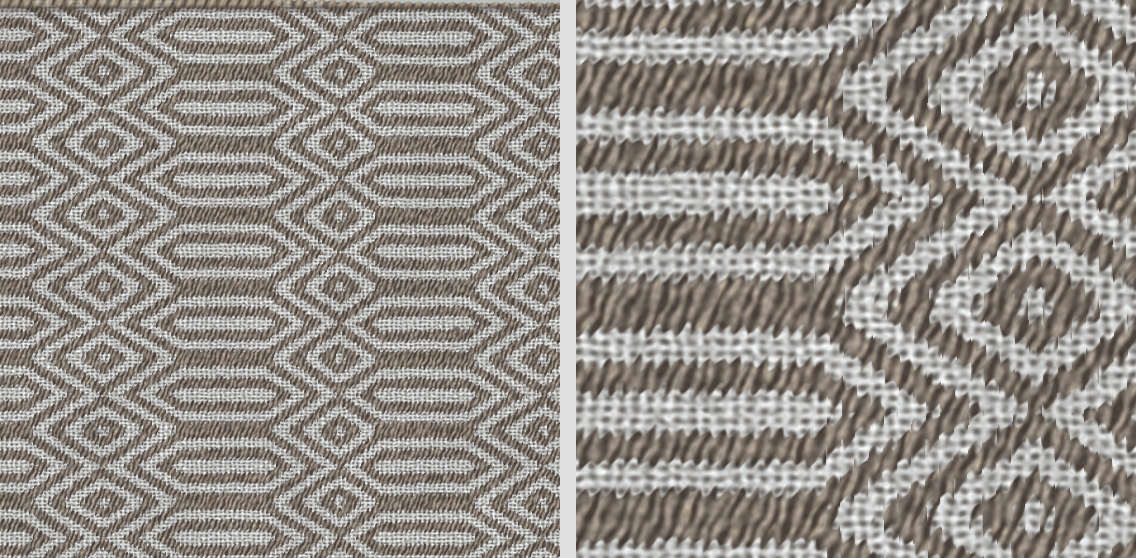
Left, the full canvas; right, a detail of the centre.
This texture is drawn by a WebGL 2 fragment shader. Its source:

```glsl
#version 300 es
precision highp float;

uniform vec2 u_resolution;
out vec4 outColor;

const float TAU = 6.2831853;
const float THREADS = 118.0;  // warp threads across the canvas
const float ROW = 15.15;      // height of one diamond
const float STRIPE = 6.45;    // spacing of the brown bands
const float REACH = 15.36;    // slope length from spine to bar
const float SLOPE = 1.5;

const vec3 WHITE_LIT = vec3(0.87, 0.88, 0.88);
const vec3 WHITE_GAP = vec3(0.43, 0.41, 0.39);
const vec3 JUTE_LIT = vec3(0.65, 0.605, 0.555);
const vec3 JUTE_GAP = vec3(0.30, 0.26, 0.235);
const vec3 STRAW = vec3(0.76, 0.70, 0.60);
const vec3 BACKDROP = vec3(0.73, 0.75, 0.75);

vec2 gradientAt(vec2 cell) {
  vec3 h = fract(cell.xyx * vec3(0.1031, 0.1030, 0.0973));
  h += dot(h, h.yzx + 33.33);
  float angle = TAU * fract((h.x + h.y) * h.z);
  return vec2(cos(angle), sin(angle));
}

float gradientNoise(vec2 p) {
  vec2 i = floor(p), f = fract(p);
  vec2 w = f * f * f * (f * (f * 6.0 - 15.0) + 10.0);
  vec2 e = vec2(1.0, 0.0);
  float low = mix(dot(gradientAt(i), f), dot(gradientAt(i + e), f - e), w.x);
  float high = mix(dot(gradientAt(i + e.yx), f - e.yx),
                   dot(gradientAt(i + 1.0), f - 1.0), w.x);
  return mix(low, high, w.y);
}

float wave(float x) { return 0.5 + 0.5 * cos(TAU * x); }

// Distance from a diamond spine, flat beyond the limit
float slopeFrom(float x, float spine, float reach, float limit) {
  return min(abs(x - spine) * REACH / reach, limit);
}

// Three spines; the second has one band fewer on its right side
float columnHeight(float x) {
  if (x < 47.5) return slopeFrom(x, 21.8, 16.6, REACH);
  if (x < 89.8) return slopeFrom(x, 71.6, 15.5, x > 71.6 ? REACH - STRIPE : REACH);
  return slopeFrom(x, 114.4, 16.1, REACH);
}

// Signed distance to the brown bands, negative inside
float bandDistance(vec2 p) {
  float rise = max(abs(p.y - ROW * round(p.y / ROW)), 0.7);
  float level = columnHeight(p.x) + SLOPE * rise;
  return abs(mod(level - 3.53 + 0.5 * STRIPE, STRIPE) - 0.5 * STRIPE) - 1.55;
}

// Rows of pale loops with dark ticks between them
vec3 whiteYarn(vec2 p) {
  float row = wave(p.y * 1.25 + 0.3 * gradientNoise(p * 0.4));
  float tick = 1.0 - wave(p.x + 0.3 * gradientNoise(p * 0.6 + 9.0));
  float grain = gradientNoise(p * vec2(1.3, 2.1));
  float gap = tick * (0.25 + 0.55 * row) + 0.25 * row;
  return mix(WHITE_LIT, WHITE_GAP, clamp(0.02 + 0.85 * gap + 0.5 * grain, 0.0, 1.0));
}

// Slanted strands with straw glints
vec3 juteYarn(vec2 p) {
  float lean = p.x + 0.4 * p.y;
  float strand = wave(lean + 0.5 * gradientNoise(p * 0.6));
  float grain = gradientNoise(vec2(lean * 1.2, p.y * 0.7));
  vec3 color = mix(JUTE_GAP, JUTE_LIT, clamp(0.1 + 0.78 * strand + 0.75 * grain, 0.0, 1.0));
  float glint = smoothstep(0.2, 0.5, gradientNoise(vec2(lean, p.y * 0.7) + 41.0));
  return mix(color, STRAW, 0.8 * glint * strand);
}

vec3 cloth(vec2 p, float blur) {
  // Slight sag to the upper right and an uneven weave
  vec2 sag = vec2(0.0, 0.25 - 0.9 * p.x / THREADS * (1.0 - p.y / THREADS));
  vec2 q = p + sag;
  q += 0.5 * vec2(gradientNoise(p * 0.09), gradientNoise(p * 0.07 + 17.0));

  // Toothed edges that follow the threads
  vec2 stepped = vec2(mix(q.x, floor(q.x) + 0.5, 0.65), q.y);
  float band = bandDistance(stepped);
  band += 0.8 * (wave(p.x + 0.4 * p.y) - 0.5) + 0.9 * gradientNoise(p * 0.9);
  float white = smoothstep(-0.35 - blur, 0.35 + blur, band);
  vec3 color = mix(juteYarn(p), whiteYarn(p), white);

  // Shadow where white loops dip under the brown
  float seam = exp(-8.0 * (band + 0.25) * (band + 0.25));
  color *= 1.0 - 0.1 * seam;

  // Stray brown knot
  float knot = smoothstep(1.1, 0.4, length((p - vec2(96.3, 69.4)) * vec2(1.0, 1.3)));
  return mix(color, JUTE_GAP * 1.25, 0.75 * knot);
}

void main() {
  vec2 p = vec2(gl_FragCoord.x, u_resolution.y - gl_FragCoord.y);
  p *= THREADS / u_resolution.x;
  float blur = THREADS / u_resolution.x;

  // Fibre speckle and soft wear over the whole cloth
  vec3 color = cloth(p, blur);
  color *= 1.0 + 0.22 * gradientNoise(p * 1.9 + 3.0) + 0.06 * gradientNoise(p * 0.06 + 5.0);

  // Bound upper hem with a row of beads
  float bead = abs(sin(0.5 * TAU * (p.x + 0.4 * p.y) / 2.3));
  float hem = 1.0 - smoothstep(1.0, 3.4, p.y);
  vec3 hemColor = mix(JUTE_GAP * 0.9, STRAW, bead * smoothstep(2.0, 0.6, p.y));
  color = mix(color, hemColor, 0.7 * hem);
  float edge = 1.1 * smoothstep(35.0, 95.0, p.x) - 0.5 * bead;
  color = mix(BACKDROP, color, smoothstep(edge - blur, edge + blur, p.y + 0.2));

  outColor = vec4(color, 1.0);
}
```
